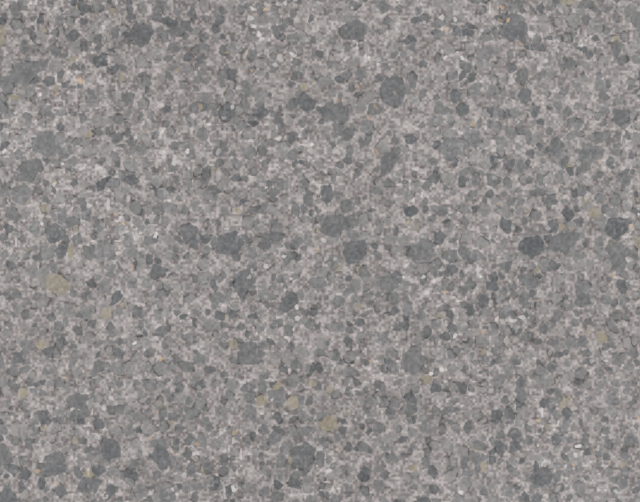
Write a WebGL 2 fragment shader that draws this texture.

```glsl
#version 300 es
precision highp float;
// Worn asphalt: a pale, gritty binder packed with dull grey stones.
// Stones are convex polygons scattered on jittered cells in several sizes;
// value noise makes the grit, and clustered bright chips finish the surface.

uniform vec2 u_resolution;
out vec4 fragColor;

const vec3 BINDER = vec3(0.610, 0.588, 0.582);
const vec3 STONE_DARK = vec3(0.405, 0.412, 0.422);
const vec3 STONE_PALE = vec3(0.605, 0.596, 0.588);
const vec3 STONE_TAN = vec3(0.660, 0.620, 0.540);
const vec3 CHIP_WHITE = vec3(0.880, 0.860, 0.850);
const vec3 CHIP_WARM = vec3(0.820, 0.690, 0.560);
const vec3 GRIT_TINT = vec3(1.03, 0.99, 0.98);
const float GRIT_FREQ = 210.0;    // grains per canvas height
const float GRIT_BINDER = 0.31;   // grit contrast on the binder
const float GRIT_STONE = 0.12;    // grit contrast on the stones
const float EDGE = 0.0021;        // softness of stone outlines
const float CREVICE = 0.19;       // darkness of gaps beside stones
const float TAU = 6.2831853;

vec4 hash4(vec2 p) {
    vec4 h = fract(p.xyxy * vec4(0.1031, 0.1030, 0.0973, 0.1099));
    h += dot(h, h.wzxy + 33.33);
    return fract((h.xxyz + h.yzzw) * h.zywx);
}

float valueNoise(vec2 p) {
    vec2 i = floor(p), f = fract(p);
    f = f * f * (3.0 - 2.0 * f);
    float low = mix(hash4(i).x, hash4(i + vec2(1, 0)).x, f.x);
    float high = mix(hash4(i + vec2(0, 1)).x, hash4(i + vec2(1, 1)).x, f.x);
    return mix(low, high, f.y);
}

// Distance to a randomly cut convex pebble of the given radius
float pebble(vec2 q, float radius, vec4 rnd) {
    float turn = rnd.x * TAU;
    q = mat2(cos(turn), sin(turn), -sin(turn), cos(turn)) * q;
    float stretch = mix(0.78, 1.0, rnd.y);
    q *= vec2(stretch, 1.0 / stretch);
    float d = length(q) - radius * 1.08;
    for (int i = 0; i < 5; i++) {
        float k = float(i);
        float a = (k + 0.6 * fract(rnd.z * (7.0 + 5.0 * k))) * TAU / 5.0;
        float reach = radius * mix(0.68, 1.05, fract(rnd.w * (11.0 + 7.0 * k)));
        d = max(d, dot(q, vec2(cos(a), sin(a))) - reach);
    }
    return d;
}

// Nearest pebble on a jittered grid: x = distance, yzw = its random values
vec4 scatter(vec2 p, float cell, float size, float density, float seed) {
    vec2 home = floor(p / cell);
    vec4 best = vec4(1.0, 0.0, 0.0, 0.0);
    float second = 1.0;
    for (int y = -1; y <= 1; y++)
    for (int x = -1; x <= 1; x++) {
        vec2 id = home + vec2(x, y);
        vec4 place = hash4(id + seed);
        if (place.z > density) continue;
        vec4 look = hash4(id + seed + 57.3);
        vec2 centre = (id + 0.5 + 0.7 * (place.xy - 0.5)) * cell;
        float d = pebble(p - centre, cell * size * mix(0.65, 1.15, place.w), look);
        if (d < best.x) {
            second = best.x;
            best = vec4(d, hash4(id + seed + 131.7).xyz);
        } else {
            second = min(second, d);
        }
    }
    best.x = max(best.x, 0.5 * (best.x - second));
    return best;
}

// Lays one size of stone over the colour and lowers the grit there
void layStones(inout vec3 col, inout float grit, vec2 p, float cell,
               float density, float tone, float seed) {
    vec4 s = scatter(p, cell, 0.43, density, seed);
    float cover = 1.0 - smoothstep(-EDGE, EDGE, s.x);
    float gap = exp(-pow((s.x - 0.5 * EDGE) / EDGE, 2.0));
    gap *= smoothstep(0.48, 0.85, valueNoise(p * 75.0 + seed));
    vec3 body = mix(STONE_DARK, STONE_PALE, s.y * tone);
    body = mix(body, STONE_TAN, 0.75 * step(0.965, s.z));
    col = mix(col, body, cover * mix(0.65, 1.0, s.w));
    col *= 1.0 - CREVICE * gap;
    grit = mix(grit, GRIT_STONE, cover);
}

void main() {
    vec2 p = gl_FragCoord.xy / u_resolution.y + 3.0;
    vec2 warp = vec2(valueNoise(p * 95.0), valueNoise(p * 95.0 + 40.0)) - 0.5;
    vec2 q = p + 0.005 * warp;

    // Binder and stones, from small to large
    vec3 col = BINDER + 0.10 * (valueNoise(p * 48.0) - 0.5);
    float grit = GRIT_BINDER;
    layStones(col, grit, q, 0.019, 0.60, 1.00, 11.0);
    layStones(col, grit, q, 0.029, 0.52, 0.92, 83.0);
    layStones(col, grit, q, 0.056, 0.13, 0.45, 197.0);

    // Grit in two sizes
    float grain = 0.65 * valueNoise(p * GRIT_FREQ)
                + 0.35 * valueNoise(p * GRIT_FREQ * 0.52 + 19.0) - 0.5;
    col += grit * grain * GRIT_TINT;

    // Chalky smears and bright chips, gathered in loose clusters
    float cluster = smoothstep(0.3, 0.8, valueNoise(p * 11.0 + 7.0));
    float chalk = smoothstep(0.68, 0.95, valueNoise(p * 125.0 + 61.0));
    col = mix(col, CHIP_WHITE, 0.55 * chalk * cluster * grit / GRIT_BINDER);
    vec4 chip = scatter(q, 0.026, 0.19, 0.17, 311.0);
    float chipCover = 1.0 - smoothstep(-EDGE, EDGE, chip.x);
    vec3 chipColor = mix(CHIP_WHITE, CHIP_WARM, step(0.84, chip.y));
    col = mix(col, chipColor, chipCover * mix(0.25, 0.95, chip.z) * mix(0.45, 1.0, cluster));

    // Broad, faint unevenness from layered sines
    float drift = sin(p.x * 5.1 + 1.7 * sin(p.y * 3.3)) + sin(p.y * 7.3 + 1.3 * sin(p.x * 4.1));
    col += 0.007 * drift;
    fragColor = vec4(clamp(col, 0.0, 1.0), 1.0);
}
```
